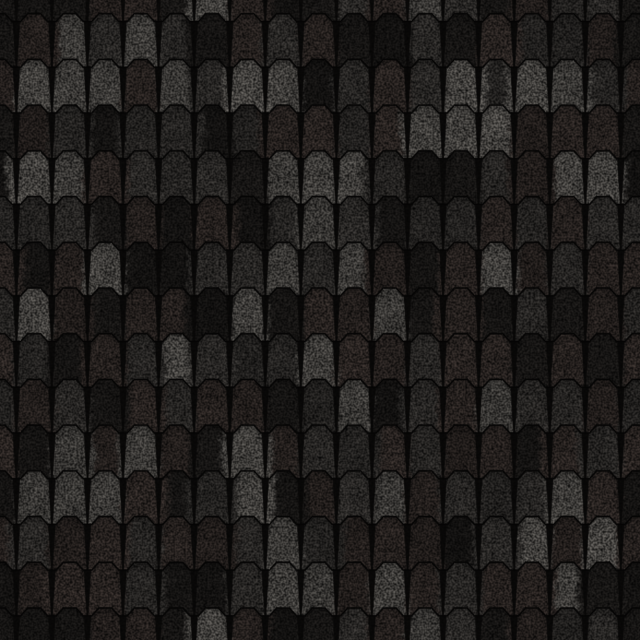
Reproduce this texture procedurally as a WebGL 2 fragment shader.

```glsl
#version 300 es
precision highp float;
// Dark roof shingles: 14 rows of 18 round-headed tabs with wedge gaps, granules and soft colour patches.
uniform vec2 u_resolution;
out vec4 fragColor;

const vec2 TILES = vec2(18.0, 14.0);

float hash(vec2 p) {
    vec3 q = fract(p.xyx * vec3(0.1031, 0.1030, 0.0973));
    q += dot(q, q.yzx + 33.33);
    return fract((q.x + q.y) * q.z);
}

vec2 gradient(vec2 cell) {
    float angle = 6.28318 * hash(cell + 7.0);
    return vec2(cos(angle), sin(angle));
}

float gradientNoise(vec2 p) {
    vec2 i = floor(p), f = fract(p);
    vec2 w = f * f * f * (f * (f * 6.0 - 15.0) + 10.0);
    vec2 e = vec2(0.0, 1.0);
    float low = mix(dot(gradient(i), f), dot(gradient(i + e.yx), f - e.yx), w.x);
    float high = mix(dot(gradient(i + e), f - e), dot(gradient(i + 1.0), f - 1.0), w.x);
    return mix(low, high, w.y);
}

// Base colour of one patch: black, brown, charcoal or light grey
vec3 patchColor(vec2 id) {
    id = mod(id, TILES);
    float pick = hash(id + 41.0);
    vec3 color = vec3(0.078, 0.073, 0.069);
    color = mix(color, vec3(0.136, 0.117, 0.109), step(0.20, pick));
    color = mix(color, vec3(0.138, 0.132, 0.126), step(0.52, pick));
    color = mix(color, vec3(0.232, 0.225, 0.215), step(0.80, pick));
    return color * mix(0.88, 1.12, hash(id + 113.0));
}

void main() {
    vec2 uv = gl_FragCoord.xy / u_resolution;
    float aa = 1.0 / min(u_resolution.x, u_resolution.y);

    // Tab coordinates: x from the tab centre, rows counted downward below chamfered heads
    float across = uv.x * TILES.x + 0.54;
    float x = abs(fract(across) - 0.5);
    float head = 0.17 * clamp((x - 0.18) / 0.20, 0.0, 1.0);
    float down = (1.0 - uv.y) * TILES.y - 0.30 - head;
    float row = floor(down);
    float fall = down - row;

    // Colour patches meet at shifted, ragged borders
    float border = floor(across + 0.5);
    float skew = 2.0 * hash(mod(vec2(border, row), TILES) + 271.0) - 1.0;
    float ragged = 0.16 * gradientNoise(uv * 65.0) + 0.12 * gradientNoise(uv * 190.0);
    float side = across - border - 0.27 * skew * abs(skew) + ragged;
    vec3 color = mix(patchColor(vec2(border - 1.0, row)), patchColor(vec2(border, row)),
                     smoothstep(-0.12, 0.12, side));

    // Blotches and mineral granules
    float grain = 0.85 * gradientNoise(uv * 293.0) + 0.5 * gradientNoise(uv * 167.0 + 31.0);
    color *= 1.0 + grain + 0.22 * gradientNoise(uv * 38.0);
    color *= mix(0.86, 1.0, smoothstep(0.0, 0.25, fall));

    // Wedge gaps, wide at the head and narrow at the foot
    float gap = (0.5 - x - mix(0.105, 0.025, fall)) / TILES.x;
    vec3 gapColor = vec3(0.032, 0.029, 0.027) * (1.0 + 0.5 * grain);
    color = mix(gapColor, color, smoothstep(-aa, aa, gap));

    // Dark seam along each row of heads
    float slope = x > 0.18 && x < 0.38 ? 0.68 : 1.0;
    float seam = min(fall, 1.0 - fall) * slope / TILES.y;
    color = mix(vec3(0.018, 0.016, 0.015), color, smoothstep(-aa, aa, seam - 0.0013));

    fragColor = vec4(clamp(color, 0.0, 1.0), 1.0);
}
```
